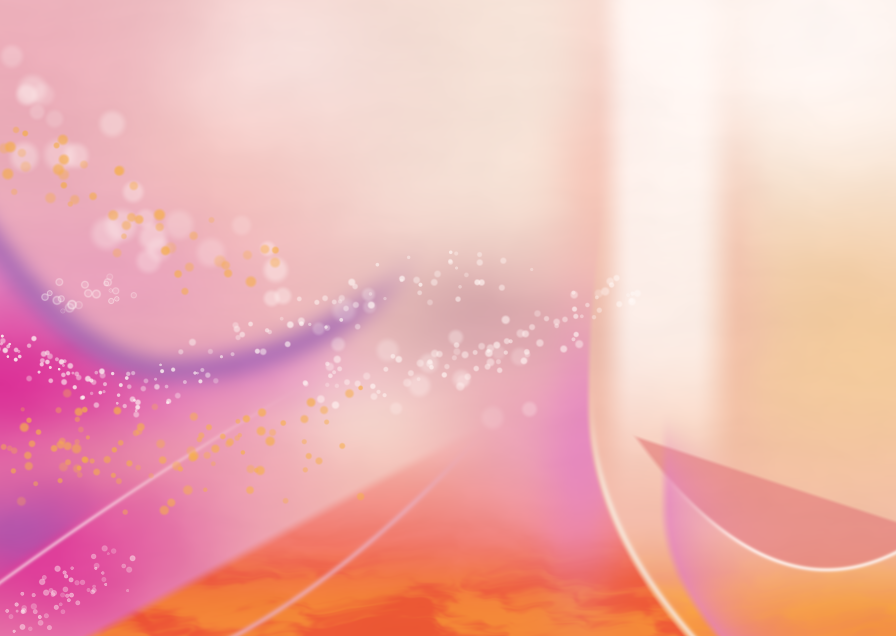
Give the GLSL for this background, as a Shadertoy shader.

```glsl
// Dreamy backdrop: soft pools of pastel colour, a pale column of light,
// translucent ribbons drawn as parabolas, and scattered sparkles.
// Positions are in canvas heights, with the origin at the lower left.

const vec3 CREAM = vec3(.96, .89, .84);
const vec3 WHITE = vec3(1., .97, .96);
const vec3 ROSE = vec3(.92, .67, .72);
const vec3 SALMON = vec3(.95, .72, .67);
const vec3 TAN = vec3(.95, .79, .6);
const vec3 MAUVE = vec3(.8, .61, .64);
const vec3 ORCHID = vec3(.89, .5, .76);
const vec3 MAGENTA = vec3(.86, .16, .58);
const vec3 VIOLET = vec3(.6, .36, .7);
const vec3 CORAL = vec3(.95, .47, .43);
const vec3 FLAME = vec3(.93, .31, .16);
const vec3 AMBER = vec3(.97, .64, .16);
const vec3 GOLD = vec3(.96, .68, .3);
const float LINE = .0035;
const float WARP = .022;

vec3 col;   // colour being painted
vec2 p, q;  // position, plain and warped

vec2 hash2(float n) {
    return fract(sin(vec2(n * 12.99, n * 78.23) + 1.7) * 4375.3);
}

// Layered, rotated sines
float clouds(vec2 s) {
    float sum = 0., gain = .5;
    for (int i = 0; i < 5; i++) {
        sum += gain * sin(s.x + 1.3 * sin(s.y)) * cos(s.y + sin(s.x * .7));
        s = mat2(1.5, 1.1, -1.1, 1.5) * s + 2.3;
        gain *= .6;
    }
    return sum;
}

float glow(float d, float width) { return exp(-d * d / (width * width)); }

void paint(vec3 tint, float amount) { col = mix(col, tint, amount); }

void pool(vec2 centre, vec2 radius, vec3 tint, float amount) {
    paint(tint, amount * glow(length((q - centre) / radius), 1.));
}

// Approximate signed distance above a parabola
float arc(vec2 s, vec2 vertex, float bend) {
    vec2 d = s - vertex;
    float slope = 2. * bend * d.x;
    return (d.y - bend * d.x * d.x) / sqrt(1. + slope * slope);
}

// Discs or rings scattered about a quadratic curve
void sparkle(vec2 a, vec2 b, vec2 c, int count, float spread,
             float size, float hollow, vec3 tint, float amount) {
    for (int i = 0; i < count; i++) {
        float n = float(i) + 31. * a.x + 57. * a.y + 200. * size;
        float t = (float(i) + hash2(n + .5).x) / float(count);
        vec2 offset = hash2(n + 9.1) + hash2(n + 4.7) - 1.;
        vec2 centre = mix(mix(a, b, t), mix(b, c, t), t) + offset * spread;
        vec2 look = hash2(n + 2.3);
        float d = length(p - centre) / (size * mix(.55, 1.25, look.x));
        float disc = smoothstep(1., .45, d) - hollow * smoothstep(.75, .4, d);
        paint(tint, amount * disc * mix(.4, 1., look.y));
    }
}

void mainImage(out vec4 fragColor, in vec2 fragCoord) {
    p = fragCoord / iResolution.y;
    float cloud = clouds(p * 7.);
    float streak = clouds(p * vec2(8., 34.) + cloud);
    q = p + WARP * vec2(cloud, clouds(p.yx * 6. + 4.));

    // Upper wash
    col = mix(SALMON, CREAM, smoothstep(.25, .75, p.y));
    pool(vec2(0., .85), vec2(.46, .55), ROSE, 1.);
    pool(vec2(.36, .68), vec2(.17, .2), SALMON, .5);
    pool(vec2(.44, .9), vec2(.15, .13), WHITE, .45);
    pool(vec2(.15, .55), vec2(.3, .14), mix(ROSE, ORCHID, .4), .75);
    pool(vec2(.77, .5), vec2(.2, .1), MAUVE, .85);
    pool(vec2(.95, .72), vec2(.07, .36), SALMON, .75);

    // Right wash and column of light
    pool(vec2(1.38, .45), vec2(.34, .28), TAN, .95);
    pool(vec2(1.3, .95), vec2(.32, .22), WHITE, .95);
    pool(vec2(1.15, .55), vec2(.045, .25), SALMON, .45);
    float column = smoothstep(.935, .995, p.x) * smoothstep(1.165, 1.09, p.x);
    paint(WHITE, .8 * column * smoothstep(.15, .5, p.y));

    // Left swoosh with a violet rim
    float swoosh = arc(p, vec2(.275, .418), p.x < .275 ? 2.48 : 1.1);
    float under = smoothstep(.012, -.025, swoosh) * smoothstep(.66, .2, p.x);
    paint(mix(ORCHID, ROSE, smoothstep(.4, .1, p.y)), .75 * under);
    pool(vec2(0., .4), vec2(.22, .11), MAGENTA, .9 * under);
    pool(vec2(.45, .41), vec2(.19, .055), ORCHID, .55);
    pool(vec2(.2, .27), vec2(.2, .07), SALMON, .6);
    pool(vec2(.6, .36), vec2(.14, .1), CREAM, .65);
    paint(VIOLET, .65 * glow(swoosh, .026) * smoothstep(.68, .5, p.x));

    // Lower left ribbon
    float ribbon = arc(p, vec2(2.4, .948), -.15);
    pool(vec2(.06, .12), vec2(.26, .17), MAGENTA, .85);
    pool(vec2(.03, .17), vec2(.12, .07), VIOLET, .6 * smoothstep(-.01, .02, ribbon));
    paint(WHITE, .5 * glow(ribbon, LINE) * smoothstep(.5, .1, p.x));

    // Glowing fan beside the tall curve
    float tall = arc(p.yx, vec2(.36, .925), p.y < .36 ? 1.2 : .25);
    float inside = smoothstep(.006, -.006, tall);
    float fan = smoothstep(-.012, .012, .54 * p.x - .078 - p.y) * inside;
    vec3 heat = mix(FLAME, CORAL, smoothstep(.04, .2, p.y + .02 * streak));
    heat = mix(heat, AMBER, .6 * smoothstep(-.3, .4, streak) * smoothstep(.16, .02, p.y));
    paint(heat, .9 * fan * smoothstep(.36, .12, p.y));
    pool(vec2(.84, .31), vec2(.13, .14), mix(ROSE, ORCHID, .35), .7 * inside);
    pool(vec2(.92, .3), vec2(.06, .2), ORCHID, .75 * inside);
    float seam = arc(p, vec2(-.023, -.108), .7);
    paint(ROSE, .7 * glow(seam, LINE * 1.4) * smoothstep(.36, .2, p.y));

    // Amber floor, hanging ribbon and orchid flame
    float outside = 1. - inside;
    paint(mix(AMBER, CORAL, .3 - .3 * streak), outside * smoothstep(.19, 0., p.y));
    float hang = arc(p, vec2(1.3, .104), 2.3);
    float drape = smoothstep(-.004, .006, hang) * smoothstep(.004, -.004, p.y - .64 + .327 * p.x);
    paint(mix(CORAL, MAUVE, .35), .75 * drape * outside);
    float edge = p.x - 1.043 - 2.1 * pow(max(.2 - p.y, 0.), 2.);
    float tongue = smoothstep(-.008, .012, edge) * exp(-max(edge, 0.) / .065);
    paint(ORCHID, .85 * tongue * smoothstep(.36, .22, p.y + .5 * edge));
    paint(WHITE, .75 * glow(hang, LINE) * smoothstep(1.03, 1.2, p.x));
    paint(CREAM, .8 * glow(tall - .006, LINE * 1.5) * smoothstep(.4, .2, p.y));

    // Bokeh, gold dust, rings and white sparkles
    sparkle(vec2(.04, .93), vec2(.1, .6), vec2(.5, .53), 24, .09, .027, 0., WHITE, .4);
    sparkle(vec2(.5, .5), vec2(.65, .4), vec2(.86, .36), 16, .09, .022, 0., WHITE, .35);
    sparkle(vec2(0., .8), vec2(.14, .66), vec2(.42, .55), 46, .08, .01, 0., GOLD, .75);
    sparkle(vec2(.02, .32), vec2(.2, .23), vec2(.54, .31), 99, .1, .008, 0., GOLD, .75);
    sparkle(vec2(.05, .53), vec2(.14, .54), vec2(.21, .53), 20, .04, .0075, .8, WHITE, .9);
    sparkle(vec2(0., .47), vec2(.13, .36), vec2(.3, .4), 80, .045, .005, 0., WHITE, .85);
    sparkle(vec2(.3, .42), vec2(.55, .55), vec2(.8, .58), 65, .05, .006, 0., WHITE, .7);
    sparkle(vec2(.48, .4), vec2(.8, .41), vec2(1., .56), 90, .055, .007, 0., WHITE, .65);
    sparkle(vec2(0., .02), vec2(.1, .07), vec2(.19, .11), 60, .04, .005, .4, WHITE, .85);

    fragColor = vec4(clamp(col + .012 * cloud + .008 * streak, 0., 1.), 1.);
}
```
